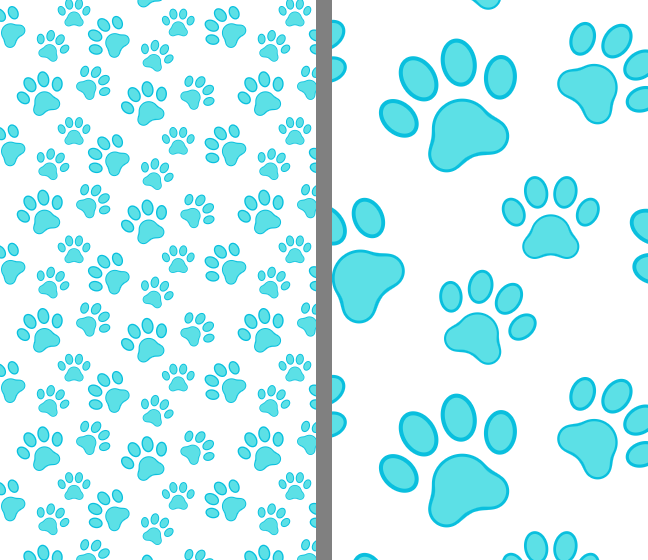
Left: the whole. Right: its middle third, enlarged.
Write a Shadertoy shader that draws this pattern.

```glsl
mat2 turn(float a) {
    float c = cos(a), s = sin(a);
    return mat2(c, s, -s, c);
}

float ellipse(vec2 p, vec2 r) {
    float k = max(length(p / r), 1e-3);
    return k * (k - 1.0) / max(length(p / (r * r)), 1e-4);
}

float smoothMin(float a, float b, float k) {
    float h = max(k - abs(a - b), 0.0) / k;
    return min(a, b) - h * h * k * 0.25;
}

// x: distance to the outer edge, y: distance to the fill inside the outline
vec2 paw(vec2 p) {
    p.x = abs(p.x);
    float pad = smoothMin(length(p - vec2(0.0, 1.0)) - 14.0,
                          length(p - vec2(11.0, -7.0)) - 8.5, 5.0);
    float inner = ellipse(turn(0.18) * (p - vec2(10.0, 30.0)), vec2(8.2, 11.2));
    float outer = ellipse(turn(0.45) * (p - vec2(25.3, 16.5)), vec2(7.6, 10.3));
    float toes = min(inner, outer);
    return min(vec2(pad, pad + 1.4), vec2(toes, toes + 1.9));
}

// Position, scale and counterclockwise angle of each paw
const vec4 PAWS[5] = vec4[5](
    vec4(61.2, -21.2, 0.987, 0.384),
    vec4(101.2, 92.6, 0.667, 0.0),
    vec4(67.5, 47.5, 0.70, -0.40),
    vec4(120.4, -1.9, 0.767, -0.79),
    vec4(15.2, 72.9, 0.933, 0.89));

void mainImage(out vec4 fragColor, in vec2 fragCoord) {
    // The canvas is 432 units wide
    float pixel = 432.0 / iResolution.x;
    vec2 p = fragCoord * pixel;
    vec2 tile = vec2(302.0, 161.8);
    vec2 d = vec2(1e3);

    // Each tile holds the group twice, the second copy shifted
    for (int copy = 0; copy < 2; copy++) {
        for (int i = 0; i < 5; i++) {
            vec4 spot = PAWS[i];
            vec2 center = spot.xy + float(copy) * vec2(142.5, -13.5);
            vec2 q = mod(p - center + tile * 0.5, tile) - tile * 0.5;
            d = min(d, paw(turn(-spot.w) * q / spot.z) * spot.z);
        }
    }

    // White ground, outline, then fill
    vec2 cover = clamp(0.5 - d / pixel, 0.0, 1.0);
    vec3 color = mix(vec3(1.0), vec3(0.04, 0.75, 0.87), cover.x);
    color = mix(color, vec3(0.36, 0.88, 0.90), cover.y);
    fragColor = vec4(color, 1.0);
}
```
